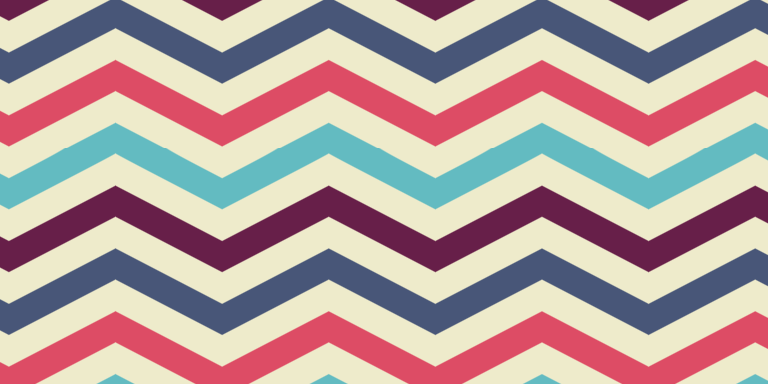
Give the GLSL for this pattern, as a Shadertoy shader.

```glsl
// Horizontal chevron stripes in four repeating colours on cream.

const vec3 CREAM  = vec3(0.935, 0.920, 0.795);
const vec3 RED    = vec3(0.868, 0.300, 0.396);
const vec3 TEAL   = vec3(0.388, 0.735, 0.757);
const vec3 PURPLE = vec3(0.405, 0.123, 0.287);
const vec3 BLUE   = vec3(0.282, 0.338, 0.470);

// All lengths are fractions of the canvas height.
const float ZIGZAG_PERIOD  = 0.5553;
const float ZIGZAG_DROP    = 0.1443;
const float FIRST_PEAK_X   = 0.3008;
const float FIRST_PEAK_Y   = 0.1562;
const float STRIPE_SPACING = 0.1636;
const float STRIPE_FILL    = 0.495;
const float SEAM_Y         = 0.3850;
const float SEAM_SHIFT     = 0.0030;
const float SEAM_FADE      = 0.0150;

// Triangle wave: 0 at each peak, 1 at each valley.
float zigzag(float x, float period, float peakX) {
    return 2.0 * abs(fract((x - peakX) / period + 0.5) - 0.5);
}

// Slight step just below a horizontal seam, fading downwards.
float seamOffset(float depth, float seam, float shift, float fade) {
    return shift * step(seam, depth) * exp(-max(depth - seam, 0.0) / fade);
}

vec3 stripeColor(float index) {
    float k = mod(index, 4.0);
    return k < 0.5 ? RED : k < 1.5 ? TEAL : k < 2.5 ? PURPLE : BLUE;
}

// Coverage of a band, from its signed distance and edge softness.
float coverage(float dist, float softness) {
    return 1.0 - smoothstep(-softness, softness, dist);
}

void mainImage(out vec4 fragColor, in vec2 fragCoord) {
    vec2 uv = fragCoord / iResolution.y;
    float depth = 1.0 - uv.y;

    // Straighten the chevrons into level rows
    float drop = ZIGZAG_DROP * zigzag(uv.x, ZIGZAG_PERIOD, FIRST_PEAK_X);
    float level = depth - drop - FIRST_PEAK_Y
                + seamOffset(depth, SEAM_Y, SEAM_SHIFT, SEAM_FADE);

    // Nearest stripe and distance to its edge
    float row = level / STRIPE_SPACING - 0.5 * STRIPE_FILL;
    float index = floor(row + 0.5);
    float dist = (abs(row - index) - 0.5 * STRIPE_FILL) * STRIPE_SPACING;

    float softness = max(0.9 / iResolution.y, 0.0025);
    vec3 color = mix(CREAM, stripeColor(index), coverage(dist, softness));
    fragColor = vec4(color, 1.0);
}
```
